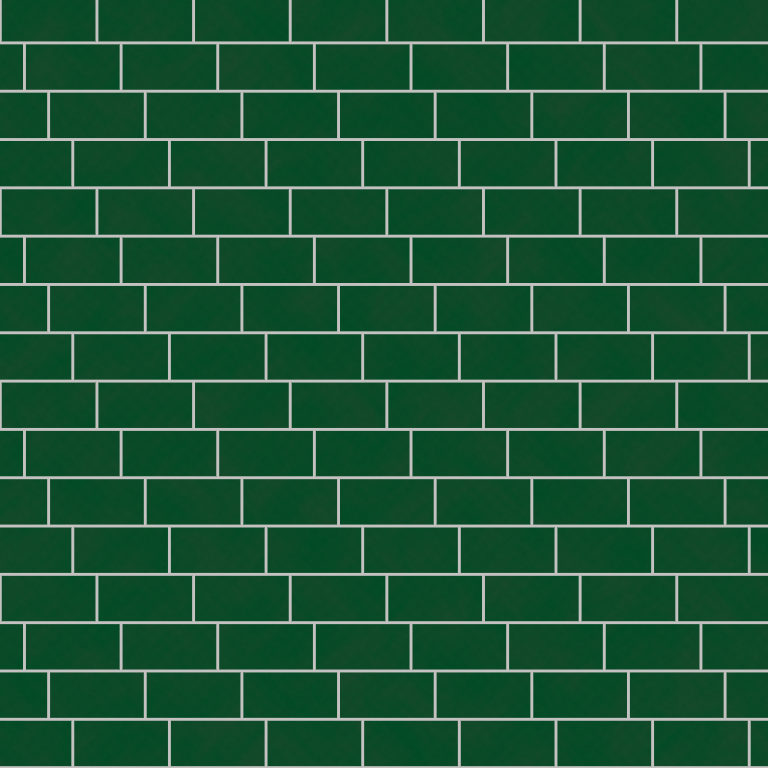
This pattern is drawn by a WebGL 1 fragment shader. Its source:

```glsl
precision highp float;
// Green glazed wall tiles in a quarter-step running bond with thin pale grout.

uniform vec2 u_resolution;

const vec2 TILE_SIZE = vec2(0.12583, 0.06291);
const vec2 WALL_ORIGIN = vec2(0.0004, 0.0005);
const float ROW_STEP = 0.25;
const float GROUT_WIDTH = 0.0038;

const vec3 GLAZE_GREEN = vec3(0.008, 0.293, 0.148);
const vec3 GLAZE_BROWN = vec3(0.085, 0.285, 0.165);
const vec3 GROUT_COLOR = vec3(0.770, 0.760, 0.755);

vec2 hash2(vec2 p) {
  vec2 q = vec2(dot(p, vec2(127.1, 311.7)), dot(p, vec2(269.5, 183.3)));
  return fract(sin(q) * 4375.85);
}

// Layered, rotated and warped sines, roughly -1 to 1.
float clouds(vec2 p) {
  float sum = 0.0;
  float amplitude = 0.5;
  for (int i = 0; i < 6; i++) {
    p += 0.6 * sin(p.yx * 1.3 + float(i));
    sum += amplitude * sin(p.x) * cos(p.y);
    p = mat2(1.5, 1.1, -1.1, 1.5) * p + 2.7;
    amplitude *= 0.62;
  }
  return sum;
}

// Each tile samples its own part of the clouds.
vec3 glaze(vec2 local, vec2 id) {
  vec2 seed = hash2(id);
  vec2 p = local * vec2(4.0, 2.0) + seed * 40.0;
  float stain = 0.48 + 0.55 * clouds(p) + 0.18 * (seed.x - 0.5);
  float grain = clouds(p * 9.0 + 5.0);
  vec3 color = mix(GLAZE_GREEN, GLAZE_BROWN, clamp(stain + 0.12 * grain, 0.0, 1.0));
  return color + 0.005 * grain;
}

// Antialiased coverage of the grout around a tile.
float grout(vec2 local, vec2 size, float width, float pixel) {
  vec2 edge = min(local, 1.0 - local) * size;
  vec2 line = clamp((0.5 * width - edge) / pixel + 0.5, 0.0, 1.0);
  return max(line.x, line.y);
}

void main() {
  float side = min(u_resolution.x, u_resolution.y);
  vec2 grid = (gl_FragCoord.xy / side - WALL_ORIGIN) / TILE_SIZE;

  // Every row up moves a quarter tile to the left.
  float row = floor(grid.y);
  grid.x += ROW_STEP * mod(row + 1.0, 4.0);

  vec2 id = floor(grid);
  vec2 local = fract(grid);
  float joint = grout(local, TILE_SIZE, GROUT_WIDTH, 1.0 / side);
  gl_FragColor = vec4(mix(glaze(local, id), GROUT_COLOR, joint), 1.0);
}
```
